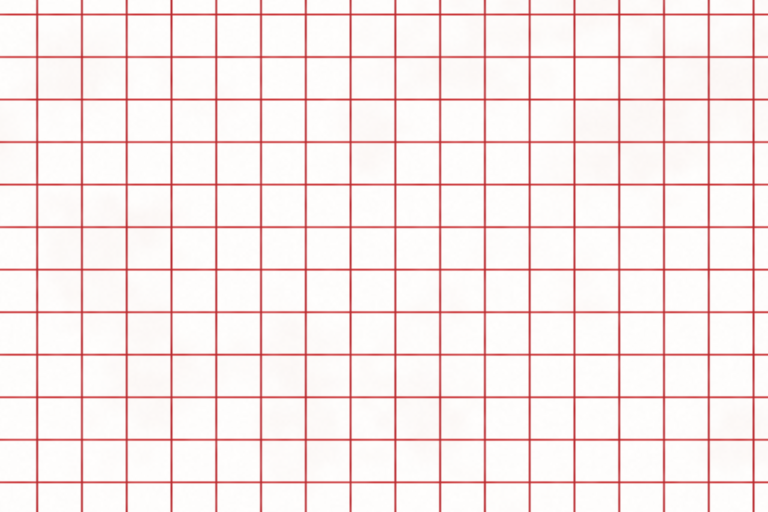
Write a WebGL 2 fragment shader that draws this pattern.

```glsl
#version 300 es
precision highp float;
// Graph paper: fine red ruled lines on off-white, faintly mottled paper.

uniform vec2 u_resolution;
out vec4 outColor;

// Layout, as fractions of the canvas width and height
const vec2 PITCH = vec2(0.0583, 0.08306);
const vec2 FIRST_LINE = vec2(0.0484, 0.0580);

// Line widths of vertical and horizontal rules, in canvas heights
const vec2 LINE_WIDTH = vec2(0.0039, 0.0036);
const float EDGE_SOFTNESS = 0.0023;

const vec3 PAPER = vec3(0.996, 0.992, 0.988);
const vec3 PAPER_TINT = vec3(0.988, 0.972, 0.965);
const vec3 INK_VERTICAL = vec3(0.72, 0.16, 0.18);
const vec3 INK_HORIZONTAL = vec3(0.78, 0.17, 0.18);

const float INK_WEAR = 0.14;
const float WEAR_SCALE = 45.0;
const float BLOTCH_SCALE = 7.0;
const float GRAIN_SCALE = 170.0;
const float GRAIN = 0.008;

float hash(vec2 p) {
    return fract(sin(dot(p, vec2(127.1, 311.7))) * 43758.5453);
}

float noise(vec2 p) {
    vec2 cell = floor(p);
    vec2 f = fract(p);
    f = f * f * (3.0 - 2.0 * f);
    float low = mix(hash(cell), hash(cell + vec2(1.0, 0.0)), f.x);
    float high = mix(hash(cell + vec2(0.0, 1.0)), hash(cell + 1.0), f.x);
    return mix(low, high, f.y);
}

// Off-white sheet with broad warm blotches and fine grain
vec3 paperColor(vec2 p) {
    float blotch = 0.7 * noise(p * BLOTCH_SCALE) + 0.3 * noise(p * BLOTCH_SCALE * 4.0);
    vec3 color = mix(PAPER, PAPER_TINT, smoothstep(0.45, 0.9, blotch));
    return color + GRAIN * (noise(p * GRAIN_SCALE) - 0.5);
}

// Ink coverage of the nearest vertical (x) and horizontal (y) rule
vec2 ruleCoverage(vec2 uv, vec2 aspect) {
    vec2 cell = (uv - FIRST_LINE) / PITCH;
    vec2 distanceToLine = abs(fract(cell + 0.5) - 0.5) * PITCH * aspect;
    float soft = max(EDGE_SOFTNESS, 0.7 / u_resolution.y);
    vec2 halfWidth = 0.5 * LINE_WIDTH;
    vec2 coverage = 1.0 - smoothstep(halfWidth - soft, halfWidth + soft, distanceToLine);

    // Uneven ink along each rule, different from line to line
    vec2 lineId = floor(cell + 0.5);
    vec2 along = uv.yx * aspect.yx * WEAR_SCALE;
    vec2 wear = vec2(noise(vec2(along.x, lineId.x * 7.3)),
                     noise(vec2(along.y, lineId.y * 5.7 + 91.0)));
    return coverage * (1.0 - INK_WEAR * wear);
}

void main() {
    vec2 uv = gl_FragCoord.xy / u_resolution;
    vec2 aspect = vec2(u_resolution.x / u_resolution.y, 1.0);

    vec3 color = paperColor(uv * aspect);
    vec2 ink = ruleCoverage(uv, aspect);
    color = mix(color, INK_HORIZONTAL, ink.y);
    color = mix(color, INK_VERTICAL, ink.x);
    outColor = vec4(clamp(color, 0.0, 1.0), 1.0);
}
```
